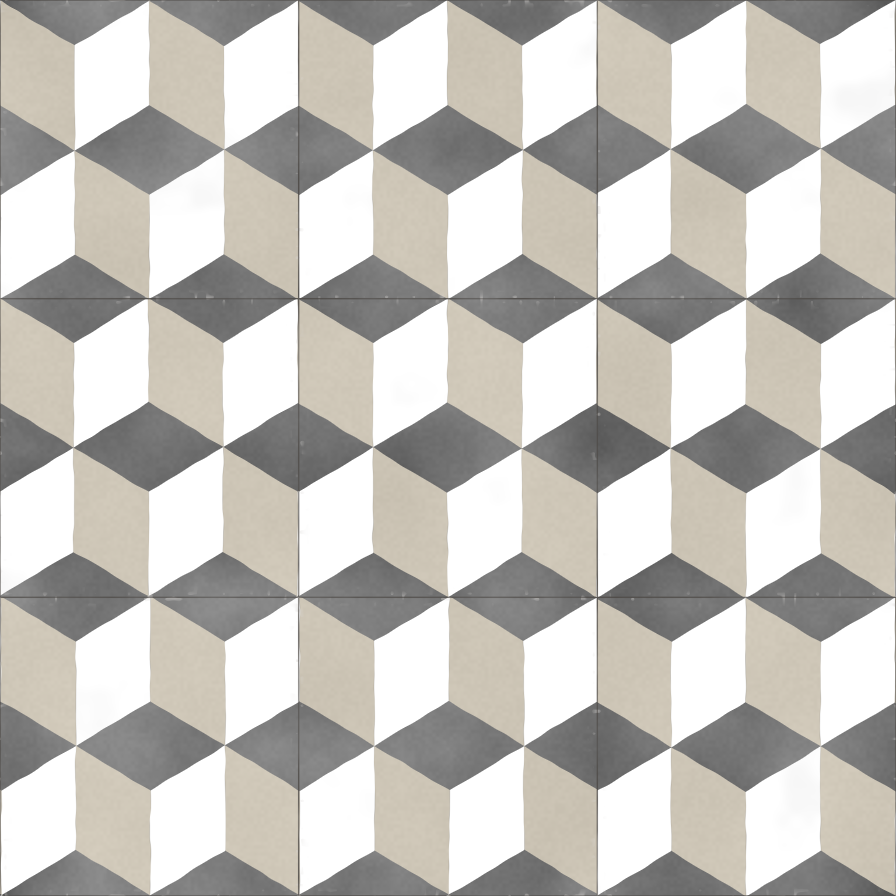
Give the GLSL for this pattern, as a Shadertoy shader.

```glsl
// Tumbling-block cement tiles, three by three: grey, white and beige rhombi with thin worn joints.

float hash(vec2 p) {
    vec3 q = fract(vec3(p.xyx) * 0.1031);
    q += dot(q, q.yzx + 33.33);
    return fract((q.x + q.y) * q.z);
}

// Value noise that wraps every "period" cells
float noise(vec2 p, float period) {
    vec2 i = floor(p), f = fract(p);
    f = f * f * (3.0 - 2.0 * f);
    vec2 a = mod(i, period), b = mod(i + 1.0, period);
    return mix(mix(hash(a), hash(vec2(b.x, a.y)), f.x),
               mix(hash(vec2(a.x, b.y)), hash(b), f.x), f.y);
}

float cloud(vec2 uv, float cells) {
    float sum = 0.0, weight = 0.5;
    for (int i = 0; i < 4; i++) {
        sum += weight * noise(uv * cells, cells);
        cells *= 2.0;
        weight *= 0.5;
    }
    return sum / 0.9375;
}

// Signed distance to a rhombus 0.5 wide and 0.3 high
float rhombus(vec2 p) {
    return (abs(p.x) / 0.25 + abs(p.y) / 0.15 - 1.0) / length(vec2(4.0, 6.667));
}

// Staggered rhombi forming the cube tops
float cubeTops(vec2 p) {
    float even = rhombus(vec2(mod(p.x, 0.5) - 0.25, mod(p.y + 0.5, 1.0) - 0.5));
    float odd = rhombus(vec2(mod(p.x + 0.25, 0.5) - 0.25, mod(p.y, 1.0) - 0.5));
    return min(even, odd);
}

// Positive on white faces, negative on beige; sides swap on each row
float cubeSides(vec2 p) {
    float d = abs(mod(p.x + 0.125, 0.5) - 0.25) - 0.125;
    return mod(floor(p.y * 2.0), 2.0) < 0.5 ? d : -d;
}

float coverage(float d, float pixel) {
    return clamp(0.5 - d / pixel, 0.0, 1.0);
}

void mainImage(out vec4 fragColor, in vec2 fragCoord) {
    vec2 uv = fragCoord / iResolution.xy;
    uv.y = 1.0 - uv.y;
    float pixel = 3.0 / min(iResolution.x, iResolution.y);
    vec2 tile = floor(uv * 3.0), local = fract(uv * 3.0);

    // Hand-poured outlines: a small shift per tile and wavering edges
    vec2 p = local + 0.008 * (vec2(hash(tile + 3.0), hash(tile + 17.0)) - 0.5);
    p += 0.005 * (vec2(noise(uv * 60.0, 60.0), noise(uv.yx * 60.0 + 7.0, 60.0)) - 0.5);
    float top = cubeTops(p), side = cubeSides(p);

    // Pigments with clouding and fine grain
    float grain = noise(uv * 256.0, 256.0) - 0.5;
    float mottle = cloud(uv, 9.0) - 0.5;
    vec3 grey = vec3(0.45 + 0.24 * mottle + 0.05 * (hash(tile + 29.0) - 0.5) + 0.025 * grain);
    vec3 beige = vec3(0.80, 0.77, 0.71) + 0.05 * mottle + 0.02 * grain
               + 0.02 * (hash(tile + 41.0) - 0.5);
    vec3 white = vec3(1.0 - 0.03 * smoothstep(0.2, 0.4, mottle));

    // Cube faces, with a faint stain where beige meets white
    vec3 color = mix(white, beige, coverage(side, pixel));
    float stain = coverage(abs(side) - 0.0015, pixel);
    color *= 1.0 - 0.16 * stain * noise(uv * 90.0, 90.0);
    color = mix(color, grey, coverage(top, pixel));

    // Pale scuffs and chips gathered along the tile borders
    vec2 border = min(local, 1.0 - local);
    float rim = min(border.x, border.y);
    float chip = smoothstep(0.80, 0.95, noise(uv * 160.0, 160.0)) * exp(-rim * 90.0);
    color = mix(color, vec3(0.85, 0.84, 0.83), 0.6 * chip);

    // Narrow joints, darker in some stretches than in others
    float joint = coverage(rim - 0.0024, pixel);
    color = mix(color, vec3(0.30, 0.285, 0.27), joint * mix(0.4, 0.95, cloud(uv, 24.0)));

    fragColor = vec4(clamp(color, 0.0, 1.0), 1.0);
}
```
